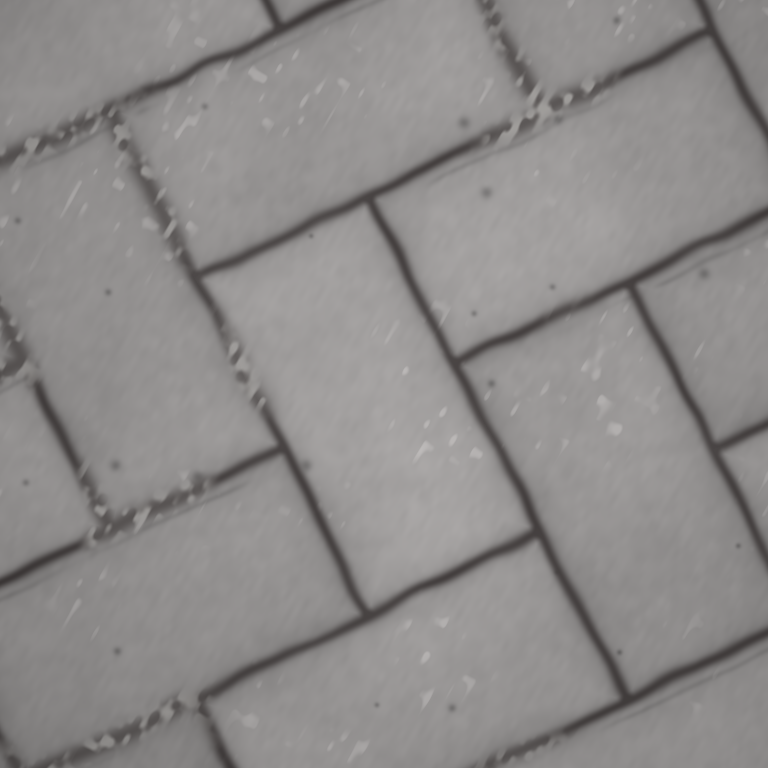
Reproduce this texture procedurally as a Shadertoy shader.

```glsl
const vec2 ORIGIN = vec2(0.2555, 0.6367);       // a corner of the paving grid
const vec2 AXIS_ACROSS = vec2(0.2246, 0.1081);  // one brick width along each axis
const vec2 AXIS_DOWN = vec2(0.112, -0.2188);
const float UNIT = 0.246;                       // mean brick width on the canvas
const vec3 STONE = vec3(0.632, 0.622, 0.619);
const vec3 JOINT = vec3(0.265, 0.245, 0.243);
const vec3 GRIT = vec3(0.66, 0.65, 0.64);

float hash(vec2 p) {
    vec3 q = fract(p.xyx * vec3(0.1031, 0.1030, 0.0973));
    q += dot(q, q.yzx + 33.33);
    return fract((q.x + q.y) * q.z);
}

float noise(vec2 p) {
    vec2 i = floor(p), f = fract(p);
    f = f * f * (3.0 - 2.0 * f);
    float low = mix(hash(i), hash(i + vec2(1, 0)), f.x);
    float high = mix(hash(i + vec2(0, 1)), hash(i + vec2(1, 1)), f.x);
    return mix(low, high, f.y);
}

float fbm(vec2 p) {
    float sum = 0.0, gain = 0.5;
    for (int i = 0; i < 4; i++) {
        sum += gain * noise(p);
        p = mat2(1.6, 1.2, -1.2, 1.6) * p + 7.3;
        gain *= 0.5;
    }
    return sum;
}

float bump(float x, float width) {
    return exp(-x * x / (width * width));
}

// Herringbone of 2:1 bricks: corner cell of the brick and its size
void herringbone(vec2 p, out vec2 corner, out vec2 size) {
    corner = floor(p);
    float k = mod(corner.x - corner.y, 4.0);
    bool upright = k < 0.5 || k > 2.5;
    size = upright ? vec2(1, 2) : vec2(2, 1);
    if (k > 2.5) corner.y -= 1.0;
    else if (k > 1.5) corner.x -= 1.0;
}

// Distance inward from the edge of a rounded box
float insetDistance(vec2 p, vec2 size, float radius) {
    vec2 b = abs(p - 0.5 * size) - 0.5 * size + radius;
    return radius - length(max(b, 0.0)) - min(max(b.x, b.y), 0.0);
}

// Sparse small pits, one candidate per grid cell
float pits(vec2 p, float count) {
    vec2 cell = floor(p * count);
    vec2 offset = vec2(hash(cell + 3.1), hash(cell + 8.7)) * 0.6 + 0.2;
    float radius = mix(0.03, 0.07, hash(cell + 5.5));
    return step(0.72, hash(cell + 1.9)) * bump(length(fract(p * count) - offset), radius);
}

void mainImage(out vec4 fragColor, in vec2 fragCoord) {
    vec2 uv = fragCoord / iResolution.y;
    vec2 warp = vec2(noise(uv * 22.0), noise(uv * 22.0 + 40.0)) - 0.5;
    vec2 paving = inverse(mat2(AXIS_ACROSS, AXIS_DOWN)) * (uv + 0.007 * warp - ORIGIN);

    vec2 corner, size;
    herringbone(paving, corner, size);
    vec2 local = paving - corner;
    float edge = max(insetDistance(local, size, 0.05), 0.0) * UNIT;

    // Stone face: brick tone, soft stains, slanted streaks and pits
    vec2 slant = mat2(0.87, 0.5, -0.5, 0.87) * uv;
    float streaks = noise(slant * vec2(150, 60)) - 0.5;
    float tone = 1.0 + 0.05 * (hash(corner + 17.0) - 0.5);
    tone += 0.16 * (fbm(uv * 5.0 + corner * 3.7) - 0.47);
    tone += 0.035 * streaks + 0.03 * (noise(uv * 65.0) - 0.5);
    tone += 0.14 * smoothstep(0.78, 0.96, noise(slant * vec2(100, 42) + 9.0))
                 * smoothstep(0.5, 0.75, noise(uv * 9.0 + 21.0));
    tone -= 0.22 * pits(uv, 9.0);

    // Worn edges, with a faint bevel line along the upper side
    tone -= 0.17 * exp(-edge / 0.018);
    float bevel = bump(local.y * UNIT - 0.021, 0.004) * smoothstep(0.02, 0.04, local.x * UNIT);
    tone -= 0.10 * bevel * smoothstep(0.35, 0.65, noise(uv * 8.0 + 4.0));
    vec3 color = STONE * tone;

    // Joints: narrow and dark, wider and gritty in places
    float filled = smoothstep(0.56, 0.74, noise(uv * 5.5 + 13.0));
    float depth = mix(0.8, 1.0, noise(uv * 12.0 + 60.0));
    float joint = bump(edge, mix(0.0075, 0.0125, filled)) * depth;
    float grit = smoothstep(0.35, 0.85, noise(slant * vec2(120, 70) + 30.0));
    vec3 filling = mix(JOINT, GRIT, filled * (0.25 + 0.75 * grit));
    color = mix(color, filling, joint);

    // Light falls off from right of the centre
    vec2 away = uv - vec2(0.58, 0.53);
    color *= 1.0 - 0.34 * dot(away, away);
    fragColor = vec4(color, 1.0);
}
```
